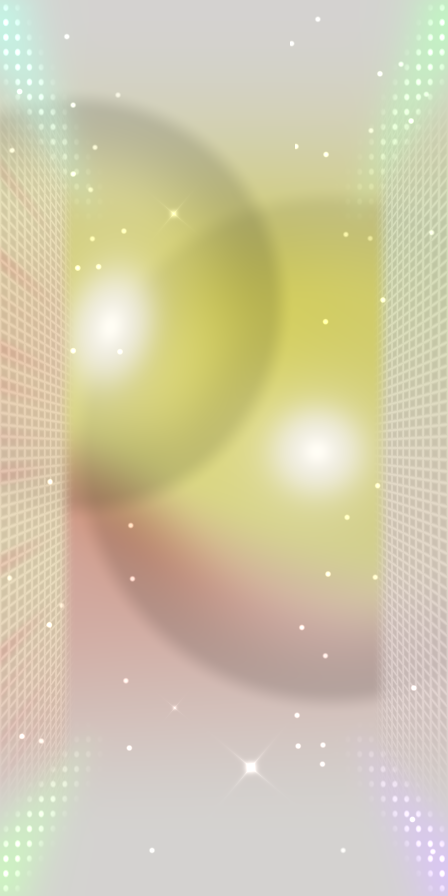
Give the GLSL for this background, as a WebGL 2 fragment shader.

```glsl
#version 300 es
precision highp float;

uniform vec2 u_resolution;
out vec4 outColor;

const vec3 MIST = vec3(0.83, 0.825, 0.815);
const vec3 OLIVE = vec3(0.81, 0.79, 0.34);
const vec3 ROSE = vec3(0.82, 0.65, 0.61);
const vec3 TERRACOTTA = vec3(0.81, 0.55, 0.43);
const vec3 IVORY = vec3(0.95, 0.94, 0.92);

float hash(vec2 p) {
    p = fract(p * vec2(0.1031, 0.1137));
    p += dot(p, p.yx + 33.33);
    return fract((p.x + p.y) * p.x * 17.0);
}

float gauss(vec2 offset, vec2 radius) {
    vec2 q = offset / radius;
    return exp(-dot(q, q));
}

vec2 rotate(vec2 p, float angle) {
    float c = cos(angle), s = sin(angle);
    return vec2(c * p.x - s * p.y, s * p.x + c * p.y);
}

// Soft shadow hugging the inner rim of a disc
float rimShade(vec2 offset, float radius, float depth) {
    float d = length(offset) - radius;
    return smoothstep(-depth, -0.045, d) * (1.0 - smoothstep(-0.045, 0.012, d));
}

vec3 backdrop(vec2 p) {
    float yellow = smoothstep(0.2, 0.95, p.y) * (1.0 - smoothstep(1.3, 1.98, p.y));
    yellow *= 0.62 + 0.38 * gauss(p - vec2(0.48, 1.32), vec2(0.5, 0.38));
    vec3 upper = mix(MIST, OLIVE, yellow);
    upper += vec3(0.05, 0.05, 0.06) * gauss(p - vec2(0.42, 1.08), vec2(0.3));
    float pink = smoothstep(0.12, 0.72, p.y) * (1.0 - 0.3 * p.x);
    vec3 lower = mix(MIST, ROSE, pink);
    float red = gauss(rotate(p - vec2(0.28, 0.88), 0.65), vec2(0.28, 0.13));
    lower = mix(lower, TERRACOTTA, 0.85 * red);
    float border = 1.08 - 0.75 * p.x + 0.28 * p.x * p.x;
    return mix(lower, upper, smoothstep(-0.13, 0.13, p.y - border));
}

// Bright core inside a wide halo
vec3 addOrb(vec3 color, vec2 offset, vec2 radius) {
    float d = length(offset / radius);
    color = mix(color, IVORY, 0.5 * exp(-0.42 * d * d));
    color = mix(color, IVORY, 0.92 * exp(-pow(d, 3.0)));
    return color + 0.06 * exp(-9.0 * d * d);
}

// Receding grid on both side walls
vec3 addWalls(vec3 color, vec2 p) {
    float side = abs(p.x - 0.5);
    vec2 wall = vec2(1.0 / side, (p.y - 1.0) / side);
    float mask = smoothstep(0.33, 0.375, side);
    float span = 1.0 - smoothstep(0.5, 0.85, abs(p.y - 1.0));
    float right = step(0.5, p.x);
    vec3 warm = mix(vec3(0.87, 0.76, 0.69), vec3(0.87, 0.85, 0.71), 0.5 + 0.5 * sin(p.y * 7.0 + 2.5));
    vec3 cool = mix(vec3(0.84, 0.79, 0.78), vec3(0.79, 0.83, 0.73), smoothstep(0.8, 1.5, p.y));
    color = mix(color, mix(warm, cool, right), mask * span * 0.8);
    vec2 lines = 0.5 + 0.5 * cos(6.2832 * wall * vec2(12.0, 19.0));
    float grid = max(pow(lines.x, 3.0), pow(lines.y, 3.0));
    float streak = sin(wall.y * 9.0) * sin(wall.y * 23.0 + 1.0);
    color += mask * span * (grid - 0.4) * 0.09;
    float outer = smoothstep(0.36, 0.5, side) * (1.0 - right);
    return color - vec3(0.0, 0.07, 0.04) * outer * span * max(streak, 0.0);
}

// Tinted light beam running inward from a corner, with rows of beads
vec3 addBeam(vec3 color, vec2 q, vec2 tip, vec3 tint) {
    vec2 start = vec2(0.0, 0.05);
    vec2 axis = tip - start;
    float along = clamp(dot(q - start, axis) / dot(axis, axis), 0.0, 1.0);
    float d = length(q - start - axis * along);
    float fade = 1.0 - along;
    float glow = exp(-pow(d / (0.025 + 0.065 * fade), 2.0)) * fade;
    color = mix(color, tint, 0.8 * glow);
    vec2 bead = fract(q * vec2(38.0, 30.0)) - 0.5;
    float dots = 1.0 - smoothstep(0.1, 0.3, length(bead));
    return color + dots * exp(-pow(d / 0.035, 2.0)) * fade * 0.28;
}

float sparkles(vec2 p) {
    vec2 cell = floor(p * 16.0);
    vec2 jitter = vec2(hash(cell + 7.0), hash(cell + 19.0));
    float d = length(fract(p * 16.0) - 0.2 - 0.6 * jitter);
    float zone = smoothstep(0.12, 0.2, abs(p.x - 0.5)) * (0.3 + 0.7 * smoothstep(0.25, 0.6, abs(p.y - 1.0)));
    float lit = step(hash(cell + 3.0), 0.26 * zone);
    return lit * (1.0 - smoothstep(0.03, 0.13, d)) * (0.3 + 0.5 * jitter.x);
}

// Four thin diagonal rays around a small core
float star(vec2 offset, float size) {
    vec2 q = abs(rotate(offset, 0.7)) / size;
    float rays = exp(-q.x * 3.0 - q.y * 28.0) + exp(-q.y * 3.0 - q.x * 28.0);
    return 0.4 * rays + 0.55 * exp(-dot(q, q) * 50.0);
}

void main() {
    vec2 p = gl_FragCoord.xy / u_resolution * vec2(1.0, 2.0);
    vec3 color = backdrop(p);

    // Overlapping discs
    color *= 1.0 - 0.13 * rimShade(p - vec2(0.17, 1.32), 0.475, 0.24);
    float low = mix(0.07, 0.14, 1.0 - smoothstep(0.6, 1.2, p.y));
    color *= 1.0 - low * rimShade(p - vec2(0.742, 0.997), 0.58, 0.26);

    color = addOrb(color, rotate(p - vec2(0.247, 1.27), 0.25), vec2(0.088, 0.125));
    color = addOrb(color, p - vec2(0.708, 0.992), vec2(0.098, 0.093));
    color = addWalls(color, p);

    // Corner beams
    vec2 corner = vec2(0.5 - abs(p.x - 0.5), 1.0 - abs(p.y - 1.0));
    float right = step(0.5, p.x), top = step(1.0, p.y);
    vec3 topTint = mix(vec3(0.76, 0.98, 0.91), vec3(0.75, 0.98, 0.76), right);
    vec3 baseTint = mix(vec3(0.8, 0.98, 0.75), vec3(0.86, 0.77, 0.98), right);
    color = addBeam(color, corner, vec2(0.22, mix(0.38, 0.5, top)), mix(baseTint, topTint, top));

    // Scattered lights
    color += sparkles(p) * 0.5;
    color += star(p - vec2(0.56, 0.287), 0.085) * 0.5;
    color += star(p - vec2(0.388, 1.523), 0.06) * 0.3;
    color += star(p - vec2(0.39, 0.42), 0.035) * 0.25;
    outColor = vec4(clamp(color, 0.0, 1.0), 1.0);
}
```
